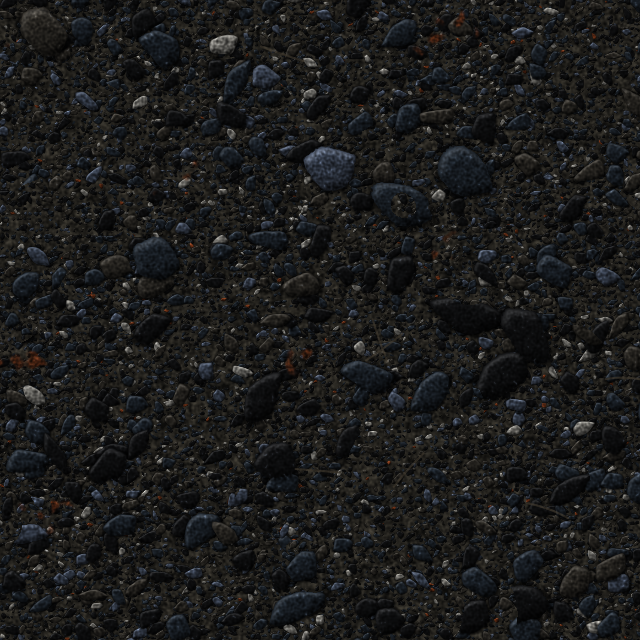
This texture is drawn by a Shadertoy shader. Its source:

```glsl
// Dark, damp gravel ground: angular stones of many sizes bedded in gritty soil.
// Layers of jittered cells, fine to coarse, each place rounded polygon stones
// with facet lighting and contact shadows; gradient noise makes soil and rust.

const int   LAYERS       = 6;
const int   FACETS       = 6;
const float FINEST_CELLS = 118.0;  // cells across the canvas, finest layer
const float LAYER_RATIO  = 0.6;    // cell count factor per coarser layer
const float FINE_CHANCE  = 0.80;   // share of cells with a stone
const float COARSE_CHANCE = 0.20;
const float ROUNDNESS    = 7.0;    // higher gives sharper stone corners
const float GRAIN_SCALE  = 210.0;
const float STALKS       = 7.0;
const vec2  LIGHT_DIR    = vec2(-0.45, 0.89);

const vec3 SOIL_DARK  = vec3(0.050, 0.048, 0.042);
const vec3 SOIL_LIGHT = vec3(0.225, 0.212, 0.182);
const vec3 BLACK      = vec3(0.048, 0.050, 0.054);
const vec3 SLATE      = vec3(0.085, 0.105, 0.128);
const vec3 BROWN      = vec3(0.130, 0.122, 0.108);
const vec3 BLUE       = vec3(0.170, 0.195, 0.240);
const vec3 PALE       = vec3(0.350, 0.345, 0.330);
const vec3 RUST       = vec3(0.330, 0.150, 0.070);
const vec3 STRAW      = vec3(0.230, 0.205, 0.165);

vec3 hash3(vec2 p) {
    vec3 q = fract(p.xyx * vec3(0.1031, 0.1030, 0.0973));
    q += dot(q, q.yxz + 33.33);
    return fract((q.xxy + q.yzz) * q.zyx);
}

float cornerSlope(vec2 cell, vec2 offset) {
    return dot(hash3(cell).xy * 2.0 - 1.0, offset);
}

float gradientNoise(vec2 p) {
    vec2 i = floor(p), f = fract(p);
    vec2 u = f * f * f * (f * (f * 6.0 - 15.0) + 10.0);
    vec2 e = vec2(1.0, 0.0);
    float low  = mix(cornerSlope(i, f), cornerSlope(i + e, f - e), u.x);
    float high = mix(cornerSlope(i + e.yx, f - e.yx), cornerSlope(i + 1.0, f - 1.0), u.x);
    return 1.4 * mix(low, high, u.y);
}

mat2 rotation(float a) {
    float c = cos(a), s = sin(a);
    return mat2(c, -s, s, c);
}

vec3 mineral(float t) {
    if (t < 0.38) return BLACK;
    if (t < 0.66) return SLATE;
    if (t < 0.83) return BROWN;
    if (t < 0.92) return BLUE;
    return t < 0.985 ? PALE : RUST;
}

// Rounded polygon: xy is the facet normal, z is 1 on the outline.
vec3 stoneShape(vec2 q, float seed) {
    float total = 0.0;
    vec2 normal = vec2(0.0);
    for (int k = 0; k < FACETS; k++) {
        vec3 h = hash3(vec2(seed * 91.0 + float(k) * 7.3, seed * 57.0));
        float a = (float(k) + 0.8 * h.x) * 6.2832 / float(FACETS);
        vec2 dir = vec2(cos(a), sin(a));
        float w = pow(max(dot(q, dir) / mix(0.72, 1.1, h.y), 0.0), ROUNDNESS);
        total += w;
        normal += w * dir;
    }
    return vec3(normal / max(total, 1e-6), pow(total, 1.0 / ROUNDNESS));
}

vec3 soil(vec2 uv) {
    float lumps = gradientNoise(uv * 34.0) * 0.35 + gradientNoise(uv * 85.0) * 0.45;
    float grit = gradientNoise(uv * 170.0 + 9.0) * 0.55;
    return mix(SOIL_DARK, SOIL_LIGHT, clamp(0.47 + lumps + grit, 0.0, 1.0));
}

void addStones(inout vec3 col, vec2 uv, int layer, float mottle, float pixel) {
    float coarse = float(layer) / float(LAYERS - 1);
    float cells = FINEST_CELLS * pow(LAYER_RATIO, float(layer));
    float chance = mix(FINE_CHANCE, COARSE_CHANCE, coarse)
                 + 0.3 * gradientNoise(uv * 4.0 + 3.0);
    vec2 p = uv * cells + float(layer) * 37.0;
    for (int k = 0; k < 9; k++) {
        vec2 cell = floor(p) + vec2(k % 3, k / 3) - 1.0;
        vec3 place = hash3(cell), look = hash3(cell + 151.7);
        if (place.z > chance) continue;
        vec2 q = p - cell - 0.5 - 0.6 * (place.xy - 0.5);
        if (dot(q, q) > 0.7) continue;
        float radius = mix(0.23, 0.47, look.x);
        mat2 turn = rotation((look.y - 0.5) * 2.4);
        vec2 stretch = vec2(0.9, mix(1.05, 1.9, look.z));
        vec3 shape = stoneShape(turn * q * stretch / radius, place.x);
        vec2 normal = normalize(shape.xy * stretch * turn + 1e-5);
        float s = shape.z + 0.10 * mottle;
        float aa = 0.9 * pixel * cells / radius;
        float lit = dot(normal, LIGHT_DIR) * smoothstep(0.25, 1.0, s);
        float rim = smoothstep(0.62, 0.86, s) * (1.0 - smoothstep(0.88, 1.0, s));

        vec3 stone = mineral(fract(place.y * 7.0 + look.x * 5.0) * mix(1.0, 0.92, coarse));
        stone *= max(0.95 + 0.65 * mottle + 0.6 * lit, 0.2);
        stone += 0.12 * rim * max(lit, 0.0);
        stone += 0.11 * BLUE / BLUE.z * smoothstep(0.4, 0.8, mottle);

        float shadow = 1.0 - smoothstep(0.95, 1.3, s);
        col *= 1.0 - shadow * mix(0.72, 0.42, 0.5 + 0.5 * dot(normal, LIGHT_DIR));
        col = mix(col, stone, 1.0 - smoothstep(1.0 - aa, 1.0 + aa, s));
    }
}

void mainImage(out vec4 fragColor, in vec2 fragCoord) {
    vec2 uv = fragCoord / iResolution.y;
    float pixel = 1.0 / iResolution.y;
    float grain = gradientNoise(uv * GRAIN_SCALE);
    float mottle = 0.6 * gradientNoise(uv * 95.0 + 21.0) + 0.6 * grain;

    vec3 col = soil(uv);
    for (int i = 0; i < LAYERS; i++) addStones(col, uv, i, mottle, pixel);

    // Crumbling rust patches
    float patches = gradientNoise(uv * vec2(5.0, 8.0) + 40.0) + 0.35 * gradientNoise(uv * 45.0);
    col = mix(col, RUST * (0.8 + mottle), 0.8 * smoothstep(0.66, 0.8, patches));

    // Thin, bent dry stalks
    for (float i = 0.0; i < STALKS; i++) {
        vec3 h = hash3(vec2(i * 3.7, 12.0));
        vec2 q = rotation(h.z * 6.2832) * (uv - h.xy);
        q.y += 7.0 * (h.x - 0.5) * q.x * q.x;
        float d = length(vec2(max(abs(q.x) - 0.035, 0.0), q.y));
        col = mix(col, STRAW, 0.7 * (1.0 - smoothstep(0.0007, 0.0007 + 1.2 * pixel, d)));
    }

    col *= 1.0 + 0.35 * grain;
    fragColor = vec4(clamp(col, 0.0, 1.0), 1.0);
}
```
